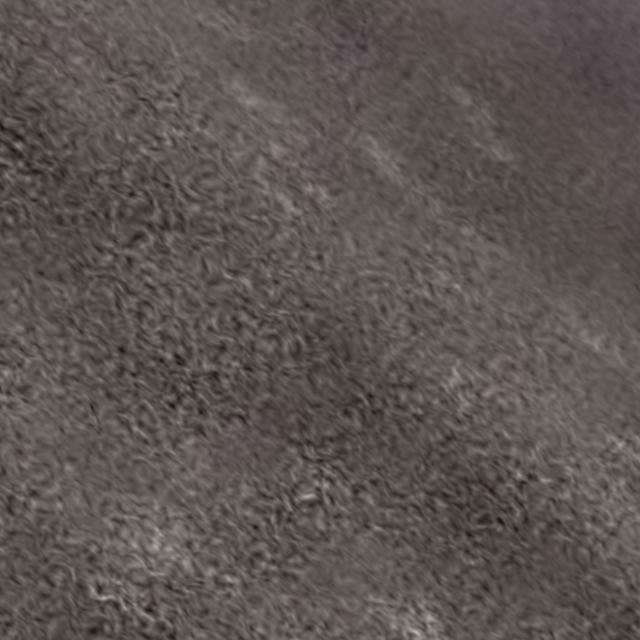
This texture is drawn by a WebGL 2 fragment shader. Its source:

```glsl
#version 300 es
precision highp float;

#define BASE_COLOR vec3(0.362, 0.329, 0.309)
#define VIOLET_TINT vec3(0.0, -0.008, 0.028)
#define SLOPE_ANGLE -0.70
#define BAND_PERIOD 0.57
#define BAND_CONTRAST 0.024
#define MOTTLE_CONTRAST 0.085
#define STREAK_GAIN 0.10
#define GRAIN_CONTRAST 0.20
#define GRAIN_CELLS vec2(52.0, 88.0)
#define WARP_AMOUNT 0.011

uniform vec2 u_resolution;
out vec4 fragColor;

// Random gradient in [-1, 1] for a lattice point
vec2 hashGradient(vec2 cell) {
    vec3 h = fract(cell.xyx * vec3(0.1031, 0.1030, 0.0973));
    h += dot(h, h.yzx + 33.33);
    return 2.0 * fract((h.xx + h.yz) * h.zy) - 1.0;
}

float gradientNoise(vec2 p) {
    vec2 cell = floor(p);
    vec2 f = p - cell;
    vec2 blend = f * f * f * (f * (f * 6.0 - 15.0) + 10.0);
    float a = dot(hashGradient(cell), f);
    float b = dot(hashGradient(cell + vec2(1, 0)), f - vec2(1, 0));
    float c = dot(hashGradient(cell + vec2(0, 1)), f - vec2(0, 1));
    float d = dot(hashGradient(cell + vec2(1, 1)), f - vec2(1, 1));
    return mix(mix(a, b, blend.x), mix(c, d, blend.x), blend.y);
}

// Layered noise, each octave turned to hide the lattice
float fractalNoise(vec2 p) {
    float sum = 0.0;
    float weight = 1.0;
    for (int i = 0; i < 3; i++) {
        sum += weight * gradientNoise(p);
        p = mat2(1.6, 1.2, -1.2, 1.6) * p + 17.3;
        weight *= 0.5;
    }
    return sum;
}

// Short soft fibres, bent by a gentle warp
float fibreGrain(vec2 slope) {
    vec2 bend = vec2(gradientNoise(slope * 24.0 + 40.0),
                     gradientNoise(slope * 24.0 + 90.0));
    vec2 q = (slope + WARP_AMOUNT * bend) * GRAIN_CELLS;
    float coarse = gradientNoise(q + 200.0);
    float fine = gradientNoise(q * 1.75 + 310.0);
    return coarse + 0.6 * fine;
}

void main() {
    vec2 p = gl_FragCoord.xy / min(u_resolution.x, u_resolution.y);

    // x runs along the slope, y across it
    float s = sin(SLOPE_ANGLE);
    float c = cos(SLOPE_ANGLE);
    vec2 slope = vec2(c * p.x + s * p.y, c * p.y - s * p.x);

    // Broad diagonal bands and cloudy patches
    float drift = 0.12 * gradientNoise(slope * 2.5 + 5.0);
    float band = cos(6.2832 * (slope.y - 0.3 + drift) / BAND_PERIOD);
    float mottle = fractalNoise(slope * vec2(3.5, 7.0) + 60.0);
    float light = BAND_CONTRAST * band + MOTTLE_CONTRAST * mottle;

    // Pale worn streaks on the raised bands
    float wear = fractalNoise(slope * vec2(5.0, 13.0) + 130.0);
    float streak = smoothstep(0.12, 0.65, wear + 0.12 * band);
    light += STREAK_GAIN * streak;

    // Grain fades towards the far upper corner
    float nearness = 1.0 - smoothstep(0.55, 1.3, slope.y);
    float strength = mix(0.28, 1.05, nearness);
    strength *= 1.0 + 0.9 * gradientNoise(p * 6.0 + 70.0) + 0.5 * streak;
    float grain = fibreGrain(slope);
    grain += 0.35 * grain * abs(grain);
    light += GRAIN_CONTRAST * strength * grain;

    // Faint violet patches in the smoother area
    float violetField = gradientNoise(p * 4.5 + 25.0) + 0.4 * (slope.y - 1.0);
    float violet = smoothstep(0.1, 0.4, violetField);
    violet = max(violet, smoothstep(1.12, 1.32, slope.y));

    fragColor = vec4(BASE_COLOR + light + violet * VIOLET_TINT, 1.0);
}
```
